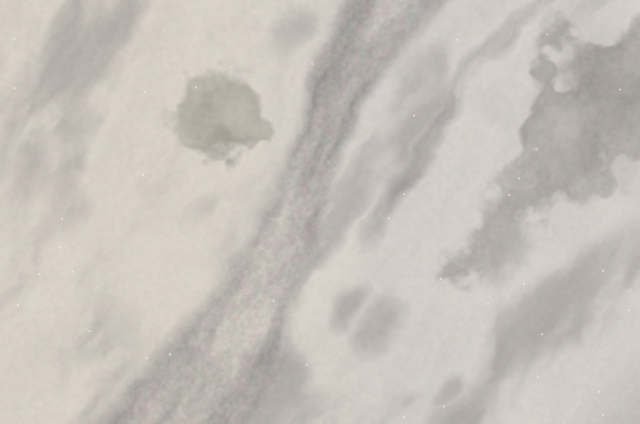
Give the GLSL for this texture, as a WebGL 2 fragment shader.

```glsl
#version 300 es
precision highp float;
// Pale polished marble with slanted grey veins, cloudy stains and fine crystal grain.
uniform vec2 u_resolution;
out vec4 fragColor;

float hash(vec2 c) {
  vec3 q = fract(c.xyx * vec3(0.1031, 0.1030, 0.0973));
  q += dot(q, q.yzx + 33.33);
  return fract((q.x + q.y) * q.z);
}

vec2 seedOf(vec2 cell) {
  return cell + vec2(hash(cell), hash(cell + 57.0));
}

// Cellular noise: random cell values blended by closeness to each seed.
float cells(vec2 p) {
  float sum = 0.0, total = 0.0;
  for (int y = -1; y <= 1; y++)
    for (int x = -1; x <= 1; x++) {
      vec2 cell = floor(p) + vec2(x, y);
      vec2 d = p - seedOf(cell);
      float w = exp(-6.0 * dot(d, d));
      sum += w * hash(cell + 113.0);
      total += w;
    }
  return sum / total;
}

float layers(vec2 p) {
  float sum = 0.0, amp = 0.5;
  for (int i = 0; i < 4; i++) {
    sum += amp * (cells(p) - 0.5);
    p = mat2(1.6, 1.2, -1.2, 1.6) * p + 17.0;
    amp *= 0.55;
  }
  return 0.5 + 1.3 * sum;
}

// Signed distance to a line that swells from radius ra to rb.
float taper(vec2 p, vec2 a, vec2 b, float ra, float rb) {
  float h = clamp(dot(p - a, b - a) / dot(b - a, b - a), 0.0, 1.0);
  return length(p - mix(a, b, h)) - mix(ra, rb, smoothstep(0.0, 1.0, h));
}

// Long soft flecks, at most one per cell of a slanted grid.
float flecks(vec2 slant) {
  vec2 g = slant * vec2(6.5, 4.0);
  float tone = 0.0;
  for (int y = -1; y <= 1; y++)
    for (int x = -1; x <= 1; x++) {
      vec2 cell = floor(g) + vec2(x, y);
      vec2 d = (g - seedOf(cell)) / mix(0.15, 0.42, hash(cell + 7.0));
      float strength = max(0.0, hash(cell + 23.0) - 0.4);
      tone = max(tone, strength * (1.0 - smoothstep(0.2, 1.3, length(d))));
    }
  return tone;
}

float sparkle(vec2 p) {
  vec2 cell = floor(p * 16.0);
  vec2 center = cell + 0.2 + 0.6 * (seedOf(cell) - cell);
  return step(0.88, hash(cell + 71.0)) * (1.0 - smoothstep(0.02, 0.06, length(p * 16.0 - center)));
}

void main() {
  vec2 p = gl_FragCoord.xy / u_resolution.y;
  float lumps = layers(p * 9.0 + 5.0);
  vec2 q = p + 0.07 * (vec2(layers(p * 4.0), layers(p * 4.0 + 31.0)) - 0.5);
  vec2 slant = vec2(dot(q, vec2(0.85, -0.52)), dot(q, vec2(0.52, 0.85)));
  float streak = layers(slant * vec2(15.0, 3.5));
  float cloud = layers(slant * vec2(5.0, 2.2) + 9.0);

  // Cloudy ground and scattered flecks
  float tone = 0.07 + 0.5 * smoothstep(0.46, 0.85, cloud) + 0.16 * (streak - 0.5);
  tone = max(tone, 1.1 * flecks(slant) + 0.3 * (lumps - 0.5));
  tone += 0.35 * smoothstep(1.32, 1.55, q.x - q.y);

  // Pale halos that push the grey aside
  float halo = 1.0 - smoothstep(0.08, 0.20, length((q - vec2(0.53, 0.70)) * vec2(1.0, 0.85)));
  halo = max(halo, 1.0 - smoothstep(0.07, 0.18, length((q - vec2(0.39, 0.36)) * vec2(1.0, 0.8))));
  tone = mix(tone, 0.05, halo);

  // Broad main vein with darker rims
  float offset = abs(q.x - 0.41 - 0.55 * q.y - 0.03 * sin(6.0 * q.y));
  offset /= 0.115 + 0.045 * cos(5.0 * q.y);
  float vein = (1.0 - smoothstep(0.65, 1.3, offset)) * (1.0 - 0.6 * halo);
  float rim = smoothstep(0.25, 0.8, offset);
  tone = mix(tone, 0.46 + 0.2 * rim + 0.75 * (streak - 0.5), vein);

  // Thin curved side vein
  float rise = q.y - 0.57;
  float side = abs(q.x - 0.94 - 0.62 * rise - 0.45 * rise * rise);
  side = (1.0 - smoothstep(0.005, 0.055, side)) * smoothstep(0.34, 0.46, q.y);
  tone = max(tone, side * (0.5 + 0.8 * (streak - 0.5)));

  // Large grey stain with a tail, and a small olive one
  float rough = 0.16 * (lumps - 0.5);
  float big = taper(q, vec2(1.06, 0.34), vec2(1.44, 0.79), 0.032, 0.16) + rough;
  big = 1.0 - smoothstep(-0.025, 0.022, big);
  tone = mix(tone, 0.72 + 0.6 * (cloud - 0.5) + 0.4 * (lumps - 0.5), 0.95 * big);
  float olive = length(q - vec2(0.52, 0.70)) - 0.075 + 1.2 * rough;
  olive = 1.0 - smoothstep(-0.03, 0.025, olive);
  tone = mix(tone, 0.68 + 0.7 * (lumps - 0.5), olive);

  // Crystal grain, stronger in the grey parts
  float grain = cells(p * 95.0) + 0.6 * cells(p * 190.0 + 40.0) - 0.8;
  tone += grain * (0.07 + 0.10 * vein + 0.04 * big);

  vec3 pale = mix(vec3(0.862, 0.833, 0.792), vec3(0.845, 0.826, 0.800), smoothstep(0.4, 1.0, p.x));
  vec3 grey = mix(vec3(0.585, 0.568, 0.562), vec3(0.575, 0.565, 0.525), max(olive, 0.35 * big));
  vec3 color = mix(pale, grey, clamp(tone, 0.0, 1.1));
  color += vec3(0.012, -0.004, 0.004) * (cells(p * 70.0 + 90.0) - 0.5) * (1.0 + 2.0 * vein);
  color = mix(color, vec3(0.95, 0.94, 0.92), 0.6 * sparkle(p));
  fragColor = vec4(color, 1.0);
}
```
